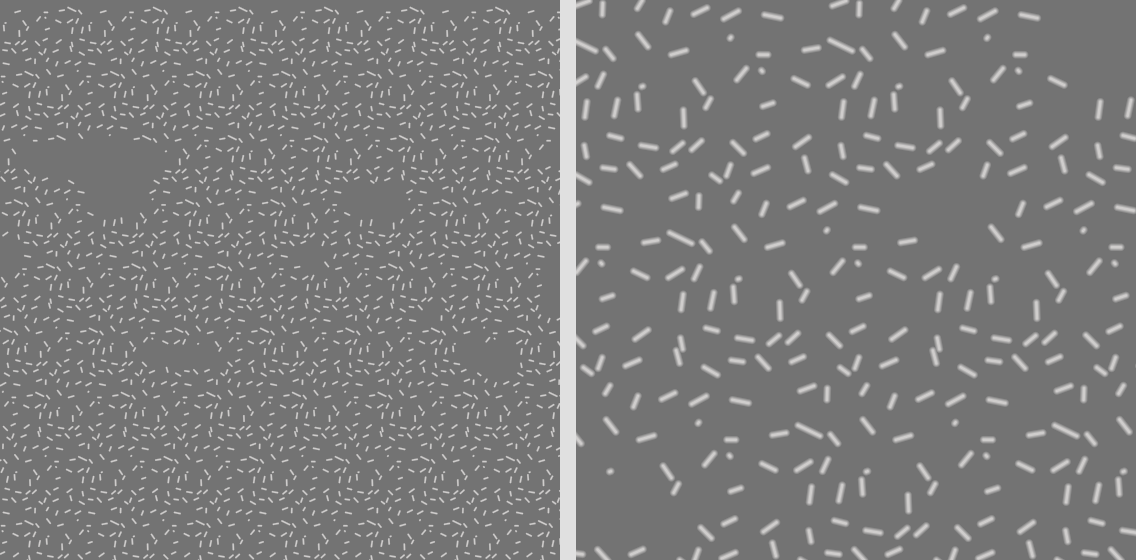
Left, the full canvas; right, a detail of the centre.
Reproduce this pattern procedurally as a WebGL 2 fragment shader.

```glsl
#version 300 es
precision highp float;
// Short pale dashes scattered over flat grey, in staggered repeats with bare patches.

#define CELL 0.0191              // spacing of the dashes
#define TILE vec2(8.0, 6.0)      // repeat size in cells
#define TILE_SHIFT 3.5           // sideways stagger per row of tiles, in cells
#define JITTER 0.62              // wander of a dash inside its cell
#define HALF_WIDTH 0.0015
#define SOFTNESS 0.0021          // width of the blurred edge
#define FILL 0.93                // share of cells that hold a dash
#define GAP_SCALE vec2(9.0, 11.0)
#define GAP_LEVEL 0.71           // noise above this leaves bare ground
#define TOP_EDGE 0.985
#define GROUND vec3(0.450)
#define DASH vec3(0.810, 0.803, 0.800)

uniform vec2 u_resolution;
out vec4 fragColor;

const float PI = 3.14159;

vec2 hash2(vec2 p) {
    vec3 q = fract(p.xyx * vec3(0.1031, 0.1030, 0.0973));
    q += dot(q, q.yzx + 33.33);
    return fract((q.xx + q.yz) * q.zy);
}

float valueNoise(vec2 p) {
    vec2 i = floor(p);
    vec2 f = fract(p);
    f = f * f * (3.0 - 2.0 * f);
    float low = mix(hash2(i).x, hash2(i + vec2(1, 0)).x, f.x);
    float high = mix(hash2(i + vec2(0, 1)).x, hash2(i + vec2(1, 1)).x, f.x);
    return mix(low, high, f.y);
}

// Bare patches gather in a broad band across the middle
bool isBare(vec2 center) {
    float outsideBand = max(abs(center.y - 0.53) - 0.18, 0.0);
    float level = GAP_LEVEL + 3.0 * outsideBand;
    return center.y > TOP_EDGE || valueNoise(center * GAP_SCALE + 17.0) > level;
}

// Position of a cell within its staggered tile
vec2 tileCell(vec2 cell) {
    float row = floor(cell.y / TILE.y);
    return mod(cell + vec2(floor(row * TILE_SHIFT), 0.0), TILE);
}

float capsule(vec2 p, vec2 dir, float halfLength) {
    float along = clamp(dot(p, dir), -halfLength, halfLength);
    return length(p - dir * along) - HALF_WIDTH;
}

// Distance to the dash owned by one cell
float dashDistance(vec2 p, vec2 cell) {
    vec2 id = tileCell(cell);
    vec2 offset = (hash2(id + 41.0) - 0.5) * JITTER;
    vec2 center = (cell + 0.5 + offset) * CELL;
    vec2 shape = hash2(id + 73.0);
    vec2 kind = hash2(id + 109.0);
    bool isLong = id == vec2(2.0, 3.0);
    if (isBare(center) || (kind.x > FILL && !isLong)) return 1.0;

    float angle = PI * shape.x;
    float halfLength = mix(0.0026, 0.0050, shape.y);
    if (kind.y < 0.08) halfLength = 0.0004;   // an occasional dot
    if (isLong) {
        angle = -0.45;
        halfLength = 0.0073;
    }
    return capsule(p - center, vec2(cos(angle), sin(angle)), halfLength);
}

void main() {
    float size = min(u_resolution.x, u_resolution.y);
    vec2 p = gl_FragCoord.xy / size;
    vec2 home = floor(p / CELL);

    // Nearest dash among the neighbouring cells
    float d = 1.0;
    for (int y = -1; y <= 1; y++) {
        for (int x = -1; x <= 1; x++) {
            d = min(d, dashDistance(p, home + vec2(x, y)));
        }
    }

    float edge = max(SOFTNESS, 1.0 / size);
    float cover = clamp(0.5 - d / edge, 0.0, 1.0);
    fragColor = vec4(mix(GROUND, DASH, cover), 1.0);
}
```
